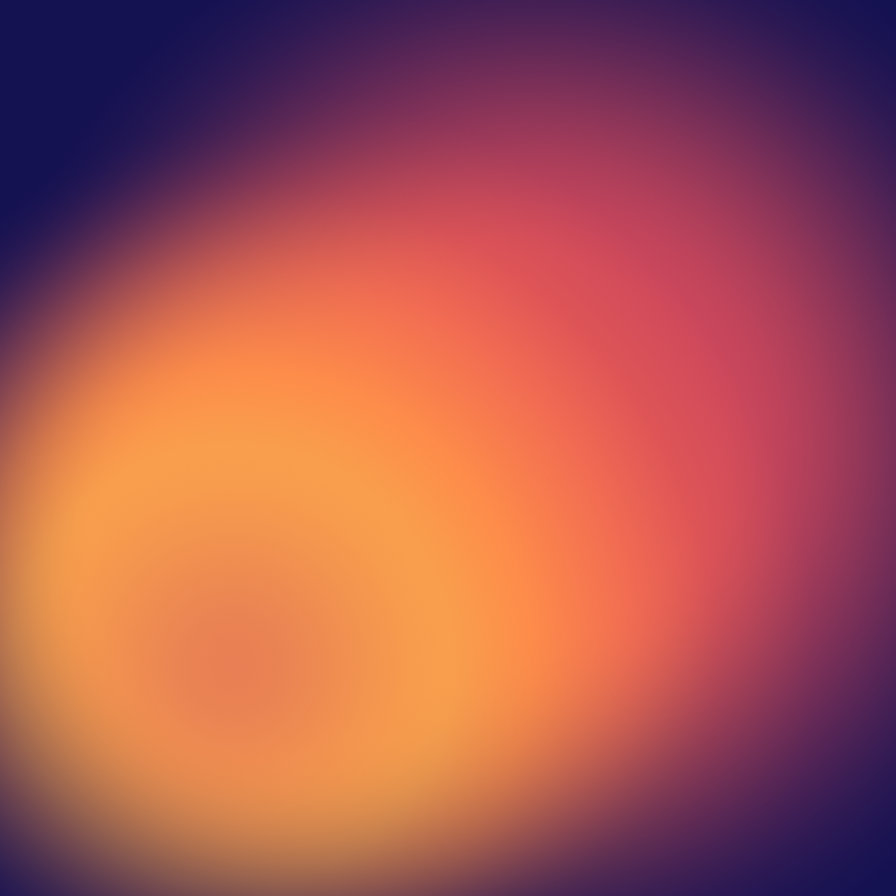
Reproduce this background procedurally as a WebGL 2 fragment shader.

```glsl
#version 300 es
precision highp float;
// Soft sunset glow: an amber-to-crimson radial ramp fading into navy corners.
uniform vec2 u_resolution;
out vec4 fragColor;

const vec3 NAVY    = vec3(0.08, 0.07, 0.32);
const vec3 CORAL   = vec3(0.91, 0.50, 0.33);
const vec3 AMBER   = vec3(0.975, 0.62, 0.30);
const vec3 ORANGE  = vec3(0.995, 0.55, 0.29);
const vec3 SALMON  = vec3(0.95, 0.43, 0.32);
const vec3 ROSE    = vec3(0.87, 0.33, 0.34);
const vec3 CRIMSON = vec3(0.80, 0.28, 0.36);

float linearStep(float a, float b, float x) {
  return clamp((x - a) / (b - a), 0.0, 1.0);
}

// Round glow: 1 inside the inner radius, 0 beyond the outer one
float glow(vec2 p, vec2 center, float inner, float outer) {
  return 1.0 - smoothstep(inner, outer, distance(p, center));
}

// Colours from the warm focus outwards
vec3 warmRamp(float d) {
  vec3 c = mix(CORAL, AMBER, smoothstep(0.0, 0.247, d));
  c = mix(c, ORANGE, linearStep(0.247, 0.332, d));
  c = mix(c, SALMON, linearStep(0.332, 0.443, d));
  c = mix(c, ROSE, linearStep(0.443, 0.54, d));
  return mix(c, CRIMSON, linearStep(0.54, 0.65, d));
}

float hash(vec2 p) {
  return fract(sin(dot(p, vec2(12.99, 78.23))) * 43758.5);
}

void main() {
  vec2 uv = gl_FragCoord.xy / u_resolution;
  vec3 warm = warmRamp(distance(uv, vec2(0.26, 0.258)));

  // Union of the lower-left and right-hand glows
  float left = glow(uv, vec2(0.30, 0.362), 0.195, 0.514);
  float right = glow(uv, vec2(0.60, 0.505), 0.195, 0.64);
  float light = 1.0 - (1.0 - left) * (1.0 - right);

  // Faint dither hides banding
  vec3 color = mix(NAVY, warm, light);
  color += (hash(gl_FragCoord.xy) - 0.5) / 255.0;
  fragColor = vec4(color, 1.0);
}
```
